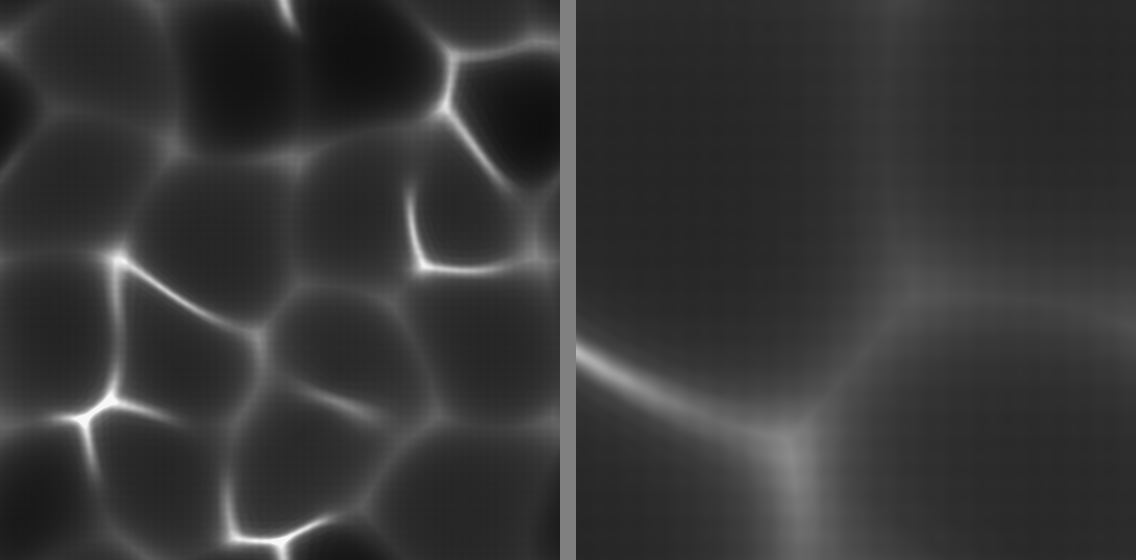
Left: the whole. Right: its middle third, enlarged.
Write a WebGL 2 fragment shader that draws this texture.

```glsl
#version 300 es
precision highp float;
// Grey water caustics: soft dark cells with light focused along a few of their rims.

uniform vec2 u_resolution;
out vec4 outColor;

const float TAU = 6.2831853;
const float CELLS = 4.0;

vec3 hash3(vec2 cell) {
  vec3 q = fract(vec3(cell.xyx) * vec3(0.1031, 0.1030, 0.0973) + 0.37);
  q += dot(q, q.yxz + 33.33);
  return fract((q.xxy + q.yzz) * q.zyx);
}

// Distance to the seed of a wrapped cell in x, its random shade in y.
vec2 seedAt(vec2 p, vec2 cell) {
  vec3 h = hash3(mod(cell, CELLS));
  return vec2(length(cell + 0.1 + 0.8 * h.xy - p), h.z);
}

// Layered periodic waves, about -1 to 1.
float waves(vec2 uv) {
  return 0.45 * sin(TAU * (uv.x + uv.y) + 4.2 + sin(TAU * uv.y * 2.0))
       + 0.35 * sin(TAU * (2.0 * uv.x - uv.y) + 1.3)
       + 0.30 * sin(TAU * (3.0 * uv.y + 2.0 * uv.x) + 0.6);
}

float bell(float x) {
  return exp(-x * x);
}

void main() {
  vec2 uv = gl_FragCoord.xy / u_resolution;

  // Bend the cell walls gently
  vec2 p = uv * CELLS + 0.1 * sin(TAU * uv.yx * 2.0 + vec2(0.7, 2.9));
  vec2 home = floor(p);

  float nearest = 9.0;
  for (int j = -2; j <= 2; j++)
    for (int i = -2; i <= 2; i++)
      nearest = min(nearest, seedAt(p, home + vec2(i, j)).x);

  // Sharp where the light is focused, blurred and faint elsewhere
  float focus = smoothstep(-0.1, 0.9, waves(uv));
  float lineWidth = mix(0.2, 0.05, sqrt(focus));
  float glowWidth = mix(0.28, 0.17, focus);

  // Sum the rims shared with every neighbour; the own cell adds one to each
  float halo = -1.0, glow = -1.0, line = -1.0, fringe = 0.0;
  float shade = 0.0, total = 0.0;
  for (int j = -2; j <= 2; j++)
    for (int i = -2; i <= 2; i++) {
      vec2 seed = seedAt(p, home + vec2(i, j));
      float d = seed.x - nearest;
      halo += bell(d / 0.45);
      glow += bell(d / glowWidth);
      line += bell(d / lineWidth);
      fringe += cos(d * 75.0) * bell(d / 0.3) * step(0.0001, d);
      float weight = exp(-6.0 * d);
      shade += weight * smoothstep(0.0, 0.45, seed.y);
      total += weight;
    }
  shade /= total;

  // Cell floor, blurred knots where rims meet, then the bright strands
  float light = mix(0.05, 0.15, shade) + 0.032 * halo;
  light += glow * glow * mix(0.017, 0.03, focus);
  light += 0.09 * focus * glow;
  light += 0.62 * focus * focus * line / (1.0 + 0.3 * line);

  // Faint diffraction: fringes along the rims and a fine lattice
  light += 0.009 * focus * fringe;
  vec2 lattice = sin(TAU * uv * 64.0);
  light *= 1.0 + 0.012 * (lattice.x + lattice.y);

  outColor = vec4(vec3(clamp(light, 0.03, 0.97)), 1.0);
}
```
